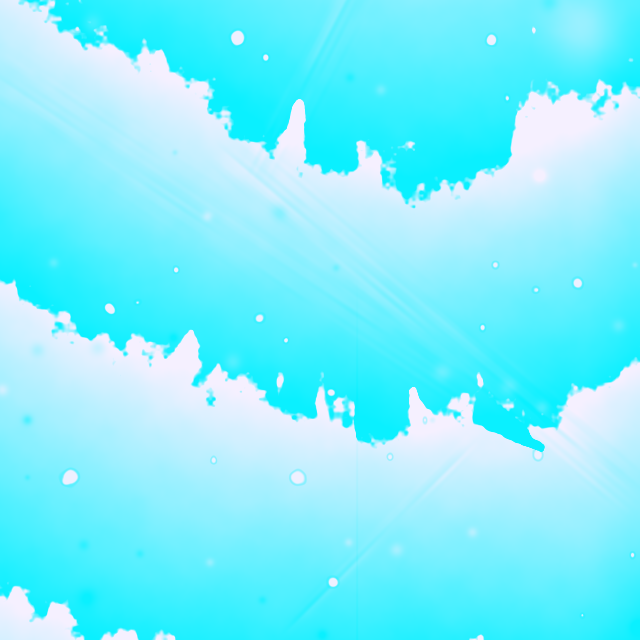
Give the GLSL for this texture, as a three.js fragment shader.

```glsl
// Cyan and pale pink contour bands with torn edges, soft gradients, scratches and specks.
varying vec2 vUv;

float hash(vec2 p) {
  return fract(sin(dot(p, vec2(127.1, 311.7))) * 43758.5453);
}

float noise(vec2 p) {
  vec2 cell = floor(p);
  vec2 f = fract(p);
  f = f * f * (3.0 - 2.0 * f);
  return mix(mix(hash(cell), hash(cell + vec2(1.0, 0.0)), f.x),
             mix(hash(cell + vec2(0.0, 1.0)), hash(cell + 1.0), f.x), f.y);
}

float fbm(vec2 p) {
  float sum = 0.0;
  float gain = 0.5;
  for (int i = 0; i < 4; i++) {
    sum += gain * (noise(p) - 0.5);
    p = mat2(1.6, 1.2, -1.2, 1.6) * p + 7.3;
    gain *= 0.5;
  }
  return sum;
}

// Soft stroke from a to b, tapering toward b
float stroke(vec2 p, vec2 a, vec2 b, float width) {
  vec2 ab = b - a;
  float t = clamp(dot(p - a, ab) / dot(ab, ab), 0.0, 1.0);
  return 1.0 - smoothstep(0.0, width * (1.0 - 0.6 * t), length(p - a - ab * t));
}

// Smooth height field whose whole numbers lie on the band edges
float bandPhase(vec2 p) {
  float edge = 0.345 + 0.48 * (p.x - 0.68) * (p.x - 0.68) + 0.04 * smoothstep(0.9, 1.0, p.x);
  float spacing = 0.49 - 0.18 * p.x + 0.12 * smoothstep(0.62, 1.0, p.x);
  float phase = (p.y - edge) / spacing;
  phase = min(phase, 0.25 + 0.75 * phase);
  return phase < 0.0 ? phase * 0.95 : phase;
}

// Displacement that tears the edges without disturbing the gradients
float tear(vec2 p) {
  float t = 0.11 * (noise(p * vec2(13.0, 8.0)) - 0.5);
  t += 0.10 * (noise(p * vec2(36.0, 24.0) + 3.0) - 0.5);
  t += 0.07 * (noise(p * vec2(85.0, 65.0) + 9.0) - 0.5);
  t += 0.04 * (noise(p * 170.0) - 0.5);
  t += 0.02 - 0.14 * pow(noise(p * vec2(48.0, 22.0) + 5.0), 4.0);
  // Steep steps in the upper and middle edges
  float upper = smoothstep(0.58, 0.64, p.y);
  t -= 0.21 * upper * smoothstep(0.785, 0.815, p.x) * (1.0 - smoothstep(0.82, 1.0, p.x));
  t += 0.12 * (1.0 - upper) * smoothstep(0.552, 0.56, p.x) * (1.0 - smoothstep(0.57, 0.65, p.x));
  // Pale spikes and one cyan wedge
  t -= 0.20 * stroke(p, vec2(0.455, 0.77), vec2(0.468, 0.84), 0.035);
  t -= 0.16 * stroke(p, vec2(0.665, 0.33), vec2(0.645, 0.39), 0.03);
  t -= 0.14 * stroke(p, vec2(0.29, 0.43), vec2(0.30, 0.48), 0.04);
  t += 0.28 * stroke(p, vec2(0.76, 0.35), vec2(0.845, 0.3), 0.03);
  return t;
}

// Faint parallel scratches around the line from a to b
float scratches(vec2 p, vec2 a, vec2 b, float spread) {
  vec2 dir = normalize(b - a);
  float along = dot(p - a, dir);
  float across = dot(p - a, vec2(-dir.y, dir.x));
  float inside = smoothstep(-0.04, 0.04, along) * (1.0 - smoothstep(-0.08, 0.02, along - length(b - a)));
  float grain = noise(vec2(along * 9.0, across * 150.0)) - 0.45;
  return inside * grain * exp(-across * across / (spread * spread));
}

// Broad clouds, scratches, blurred blobs and fine grain
float surface(vec2 p) {
  float s = 0.12 * fbm(p * 6.0) + 0.07 * fbm(p * 24.0 + 4.0);
  s += 0.18 * scratches(p, vec2(0.36, 0.76), vec2(1.0, 0.22), 0.035);
  s += 0.24 * scratches(p, vec2(0.46, 0.03), vec2(0.75, 0.32), 0.010);
  s += 0.20 * scratches(p, vec2(0.56, 1.03), vec2(0.40, 0.72), 0.025);
  s += 0.10 * scratches(p, vec2(0.0, 0.88), vec2(0.75, 0.38), 0.04);
  s -= 0.05 * (1.0 - smoothstep(0.0, 0.003, abs(p.x - 0.558))) * (1.0 - smoothstep(0.4, 0.6, p.y));
  s += 0.30 * exp(-dot(p - vec2(0.91, 0.95), p - vec2(0.91, 0.95)) * 280.0);
  for (int i = 0; i < 34; i++) {
    float id = float(i);
    vec2 d = p - vec2(hash(vec2(id, 2.7)), hash(vec2(id, 8.1)));
    float radius = mix(0.004, 0.014, hash(vec2(id, 4.4)));
    float tone = hash(vec2(id, 6.2)) < 0.6 ? -0.16 : 0.2;
    s += tone * exp(-dot(d, d) / (radius * radius));
  }
  return s;
}

// Pale specks with thin cyan rims
float addSpecks(vec2 p, float level) {
  float wobble = 0.004 * (noise(p * 90.0) - 0.5);
  for (int i = 0; i < 24; i++) {
    float id = float(i);
    vec2 d = p - vec2(hash(vec2(id, 13.5)), hash(vec2(id, 21.9)));
    d.x *= mix(0.8, 1.4, hash(vec2(id, 17.0)));
    float size = hash(vec2(id, 31.3));
    float radius = mix(0.002, 0.012, size * size * size);
    float dist = length(d) + wobble - radius;
    float rim = 1.0 - smoothstep(0.0, 0.003, abs(dist - 0.0025));
    level = mix(level, level * 0.6, 0.7 * rim);
    level = mix(level, 0.97, 1.0 - smoothstep(-0.0015, 0.0015, dist));
  }
  return level;
}

void main() {
  float phase = bandPhase(vUv);
  float shifted = phase + tear(vUv) - 0.5;
  float band = floor(shifted) + smoothstep(0.48, 0.52, fract(shifted));
  float level = clamp(phase - band + surface(vUv), 0.0, 1.0);
  level = addSpecks(vUv, level);
  gl_FragColor = vec4(0.04 + 0.92 * level, 0.94, 1.0, 1.0);
}
```
